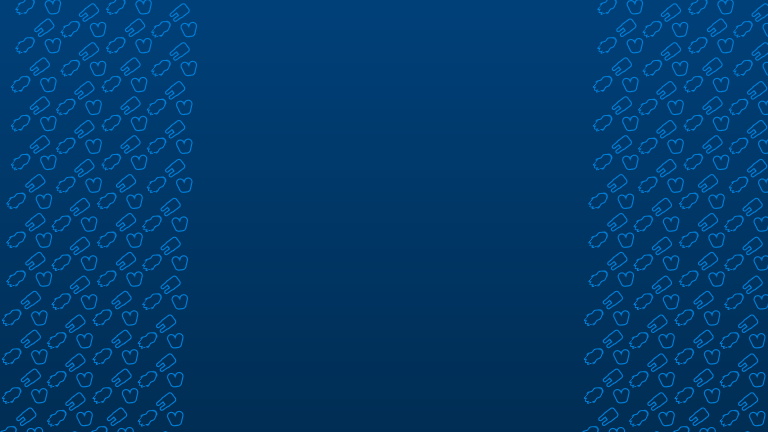
This background is drawn by a Shadertoy shader. Its source:

```glsl
// Deep blue vertical gradient with two side bands of small outlined, drifting motifs.

// Layout units: the canvas is 432 units high, measured down from the top left
const float CANVAS_HEIGHT = 432.0;
const vec2  CELL = vec2(90.7, 38.9);      // spacing of equal motifs
const vec2  STAGGER = vec2(45.2, 22.8);   // offset of the second lattice
const float BAND_OFFSET = 582.0;          // from left band to right band
const float BAND_SPLIT = 390.0;
const float LAST_COLUMN = 1.0;            // two columns per band
const float DRIFT = 4.5;                  // leftward step every three rows
const float LINE_HALF_WIDTH = 0.55;

// First motif of each kind
const vec2 FOOT_START = vec2(26.0, 6.0);
const vec2 SHIELD_START = vec2(53.2, 6.6);
const vec2 FORK_START = vec2(89.2, 12.4);
const vec2 FORK_STAGGERED = vec2(44.6, 27.6);

const vec3 TOP_COLOR = vec3(0.0, 0.252, 0.475);
const vec3 BOTTOM_COLOR = vec3(0.0, 0.178, 0.328);
const vec3 LINE_COLOR = vec3(0.0, 0.50, 0.85);

vec2 rotate(vec2 p, float angle) {
    float c = cos(angle), s = sin(angle);
    return vec2(c * p.x + s * p.y, c * p.y - s * p.x);
}

float smoothMin(float a, float b, float k) {
    float h = max(k - abs(a - b), 0.0) / k;
    return min(a, b) - 0.25 * h * h * k;
}

float capsule(vec2 p, vec2 a, vec2 b, float radius) {
    vec2 ab = b - a;
    float t = clamp(dot(p - a, ab) / dot(ab, ab), 0.0, 1.0);
    return length(p - a - ab * t) - radius;
}

float roundBox(vec2 p, vec2 halfSize, float radius) {
    vec2 q = abs(p) - halfSize + radius;
    return length(max(q, 0.0)) + min(max(q.x, q.y), 0.0) - radius;
}

// Slanted body with a scalloped lower left end
float foot(vec2 p) {
    p = rotate(p, 0.6);
    float body = capsule(p, vec2(-4.5, 0.0), vec2(5.0, 0.5), 4.8 - 0.06 * p.x);
    float scallop = 0.55 * cos(p.y * 2.0) * smoothstep(-2.0, -6.0, p.x);
    float waist = 0.45 * cos(p.x * 0.9);
    return body - scallop + waist;
}

// Slanted block with two prongs
float fork(vec2 p) {
    p = rotate(p, 0.65);
    float body = roundBox(p - vec2(3.0, 0.0), vec2(6.0, 5.2), 2.6);
    vec2 q = vec2(p.x, abs(p.y));
    float prong = capsule(q, vec2(-1.0, 3.3), vec2(-8.0, 3.0), 1.6);
    return smoothMin(body, prong, 1.0);
}

// Tapered shield with a dented top
float shield(vec2 p) {
    p = rotate(p, 0.12);
    float left = capsule(p, vec2(-4.0, 2.8), vec2(-1.8, -3.4), 3.7);
    float right = capsule(p, vec2(4.0, 2.8), vec2(1.8, -3.4), 3.7);
    return smoothMin(left, right, 1.8);
}

// Position relative to the nearest motif, with y upward
vec2 motifSpace(vec2 p, vec2 start, float driftPhase) {
    float row = round((p.y - start.y) / CELL.y);
    start.x -= DRIFT * floor((row + driftPhase) / 3.0);
    float column = clamp(round((p.x - start.x) / CELL.x), 0.0, LAST_COLUMN);
    vec2 q = p - start - CELL * vec2(column, row);
    return vec2(q.x, -q.y);
}

float motifDistance(vec2 p) {
    float d = 1e4;
    for (int i = 0; i < 2; i++) {
        vec2 shift = STAGGER * float(i);
        d = min(d, foot(motifSpace(p, FOOT_START + shift, 1.0)));
        d = min(d, shield(motifSpace(p, SHIELD_START + shift, 1.0)));
        vec2 forkStart = i == 0 ? FORK_START : FORK_STAGGERED;
        d = min(d, fork(motifSpace(p, forkStart, 1.0 + float(i))));
    }
    return d;
}

void mainImage(out vec4 fragColor, in vec2 fragCoord) {
    float pixel = CANVAS_HEIGHT / iResolution.y;
    vec2 p = vec2(fragCoord.x, iResolution.y - fragCoord.y) * pixel;

    // Backdrop
    vec3 color = mix(TOP_COLOR, BOTTOM_COLOR, p.y / CANVAS_HEIGHT);

    // Outlined motifs in both bands
    p.x -= BAND_OFFSET * step(BAND_SPLIT, p.x);
    float edge = abs(motifDistance(p));
    float line = clamp((LINE_HALF_WIDTH - edge) / pixel + 0.5, 0.0, 1.0);
    color = mix(color, LINE_COLOR, line);

    fragColor = vec4(color, 1.0);
}
```
